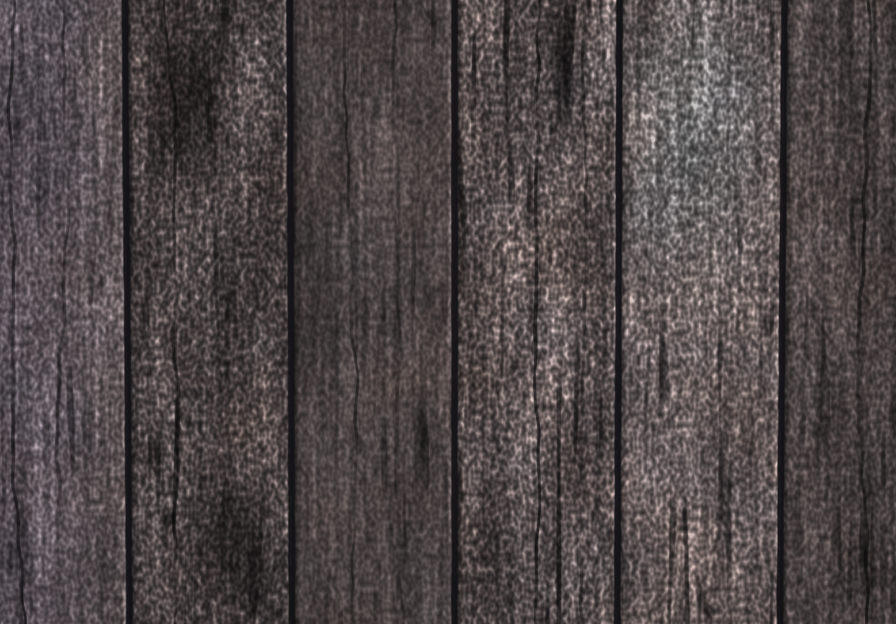
A WebGL 2 fragment shader for this texture:

```glsl
#version 300 es
precision highp float;
// Weathered dark vertical wood planks with gaps, cracks and speckled grain.
uniform vec2 u_resolution;
out vec4 fragColor;

// Unit gradient from an integer lattice hash
vec2 gradientAt(ivec2 cell) {
  uint h = uint(cell.x) * 1597334677u ^ uint(cell.y) * 3812015801u;
  h = (h ^ (h >> 15)) * 2246822519u;
  h = (h ^ (h >> 13)) * 3266489917u;
  float angle = float((h ^ (h >> 16)) & 65535u) * 6.28319 / 65536.0;
  return vec2(cos(angle), sin(angle));
}

float gradientNoise(vec2 p) {
  vec2 i = floor(p), f = p - i;
  ivec2 c = ivec2(i);
  vec2 u = f * f * f * (f * (f * 6.0 - 15.0) + 10.0);
  float a = dot(gradientAt(c), f);
  float b = dot(gradientAt(c + ivec2(1, 0)), f - vec2(1, 0));
  float d = dot(gradientAt(c + ivec2(0, 1)), f - vec2(0, 1));
  float e = dot(gradientAt(c + ivec2(1, 1)), f - vec2(1, 1));
  return mix(mix(a, b, u.x), mix(d, e, u.x), u.y);
}

float fbm(vec2 p) {
  float sum = 0.0, amplitude = 1.0;
  for (int i = 0; i < 4; i++) {
    sum += amplitude * gradientNoise(p);
    p = mat2(1.6, 0.5, -0.5, 1.6) * p * 1.2 + 7.3;
    amplitude *= 0.55;
  }
  return sum;
}

// Soft dark spot, elongated along the grain
float stain(vec2 p, vec2 center, vec2 size) {
  vec2 d = (p - center) / size;
  return exp(-dot(d, d));
}

void main() {
  vec2 uv = gl_FragCoord.xy / u_resolution;
  vec2 p = gl_FragCoord.xy / u_resolution.x;
  float pixel = 1.0 / u_resolution.x;

  // Planks: gaps spread slightly towards the top
  float x = 0.507 + (p.x - 0.507) / (1.0 + 0.014 * (uv.y - 0.5));
  float position = (x + 0.041) / 0.1828;
  int plank = clamp(int(floor(position)), 0, 5);
  float across = fract(position);
  float tones[6] = float[6](0.335, 0.258, 0.262, 0.315, 0.352, 0.262);
  float roughness[6] = float[6](0.8, 1.15, 0.65, 1.15, 1.0, 0.8);
  float crackAt[6] = float[6](0.32, 0.27, 0.36, 0.52, 0.68, 0.5);
  float crackDepth[6] = float[6](0.8, 0.65, 0.6, 0.95, 0.2, 0.8);
  float rough = roughness[plank];
  vec2 q = p + vec2(0.0, 3.7 * float(plank));

  // Grain: fine speckle, fibres and broad weathering, as log brightness
  float speckle = 0.8 * gradientNoise(q * vec2(235, 165))
                + 0.6 * gradientNoise(q.yx * vec2(83, 127) + 5.1);
  float fibre = 0.45 * gradientNoise(q * vec2(190, 9))
              + 0.35 * gradientNoise(q * vec2(85, 4) + 2.7);
  float weather = fbm(q * vec2(14, 5) + 11.0);
  float shade = rough * (speckle + 0.35 * weather) + 0.75 * fibre;

  // Short splits, gathered where the wood is worn
  float split = gradientNoise(q * vec2(105, 6) + 31.0);
  float worn = smoothstep(-0.2, 0.45, fbm(q * vec2(18, 4) + 43.0));
  shade -= 0.75 * rough * smoothstep(0.14, 0.42, split) * worn;
  float pits = gradientNoise(q * vec2(48, 19) + 17.0);
  shade -= 0.65 * rough * smoothstep(0.25, 0.55, pits) * worn;

  // Long wandering cracks: one main and one faint per plank
  for (int k = 0; k < 2; k++) {
    float fk = float(k);
    float center = fract(crackAt[plank] + 0.29 * fk);
    float drift = 0.07 * gradientNoise(vec2(3.0 * fk + 0.5, q.y * 4.0))
                + 0.03 * gradientNoise(vec2(9.0 * fk + 0.3, q.y * 23.0));
    float away = abs(across - center - drift) * 0.1828;
    float width = 0.0016 + 0.0012 * gradientNoise(vec2(fk + 6.4, q.y * 14.0));
    float line = 1.0 - smoothstep(width * 0.4, width + pixel, away);
    float broken = smoothstep(-0.35, 0.15, gradientNoise(vec2(fk + 2.6, q.y * 9.0)));
    shade -= line * crackDepth[plank] * (1.0 - 0.45 * fk) * (0.35 + 0.65 * broken);
  }

  // Large dark stains and a paler weathered area
  shade -= 0.55 * stain(p, vec2(0.265, 0.10), vec2(0.03, 0.07));
  shade -= 0.45 * stain(p, vec2(0.20, 0.59), vec2(0.035, 0.10));
  shade -= 0.70 * stain(p, vec2(0.63, 0.62), vec2(0.012, 0.06));
  shade -= 0.40 * stain(p, vec2(0.35, 0.34), vec2(0.035, 0.08));
  shade -= 0.45 * stain(p, vec2(0.55, 0.10), vec2(0.025, 0.12));
  float bleached = stain(p, vec2(0.77, 0.55), vec2(0.07, 0.16));
  shade += 0.22 * bleached;

  // Colour: warm brown, violet on the left, cool where bleached
  float tone = min(tones[plank] * exp(shade), 0.78);
  vec3 tint = vec3(1.06, 0.95, 0.93);
  tint = mix(tint, vec3(1.04, 0.95, 1.02), smoothstep(0.22, 0.0, p.x));
  tint = mix(tint, vec3(0.98, 1.0, 1.0), 0.8 * bleached);
  tint += vec3(0.03, 0.0, -0.03) * fbm(p * 9.0 + 4.0);
  vec3 color = tone * tint + vec3(0.012, 0.01, 0.014);

  // Gaps: worn pale rim on the left, shadow on the right
  float fromGap = (across - step(0.5, across)) * 0.1828;
  float rim = smoothstep(-0.009, -0.005, fromGap) * step(fromGap, 0.0);
  color *= 1.0 + rim * (0.22 + 0.5 * gradientNoise(vec2(float(plank) + 0.4, p.y * 12.0)));
  color *= 1.0 - 0.4 * smoothstep(0.012, 0.002, fromGap) * step(0.0, fromGap);
  float wobble = 0.0008 * gradientNoise(vec2(0.5, q.y * 30.0));
  float gap = 1.0 - smoothstep(0.0024, 0.0038 + pixel, abs(fromGap + wobble));
  color = mix(color, vec3(0.075, 0.07, 0.085), gap * 0.95);

  // Gentle corner falloff
  vec2 corner = uv - 0.5;
  color *= 1.04 - 0.28 * dot(corner, corner);
  fragColor = vec4(color, 1.0);
}
```
